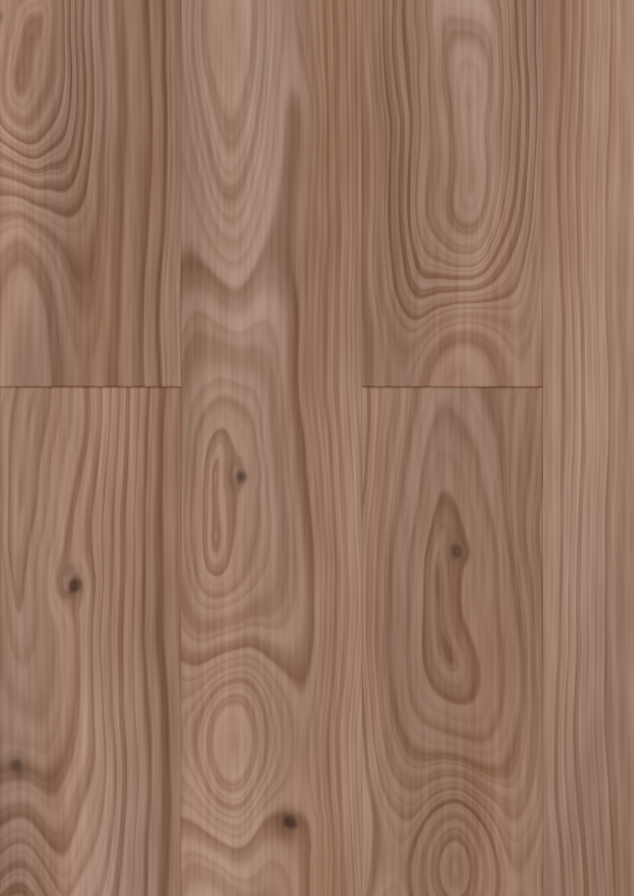
Reproduce this texture procedurally as a Shadertoy shader.

```glsl
// Brown wood planks with staggered joints: growth rings around a wandering heart
// are cut lengthwise into arches and straight grain, bent aside by dark knots.
// Layered sines warp the rings; stretched cellular noise makes the fine fibres.

const vec3 DARK_WOOD  = vec3(0.48, 0.34, 0.26);
const vec3 LIGHT_WOOD = vec3(0.67, 0.54, 0.47);
const vec3 KNOT_WOOD  = vec3(0.25, 0.17, 0.14);
const vec3 WARM_SHIFT = vec3(0.012, 0.0, -0.010);

const float PLANK_WIDTH  = 0.202;  // in canvas heights
const float PLANK_LENGTH = 1.3;
const float JOINT_HEIGHT = 0.568;
const float RING_COUNT   = 13.0;   // rings per plank width
const float RING_DEPTH   = 0.52;   // tone lost in late wood
const float BAND_DEPTH   = 0.30;
const float FIBRE_DEPTH  = 0.30;
const float KNOT_RADIUS  = 0.011;
const vec2  FIBRE_SCALE  = vec2(150.0, 9.0);

// Heart position of each column, in plank widths from its middle
const float HEART[4] = float[4](-0.38, -0.22, 0.03, 1.60);

float hash(vec2 p) {
    return fract(sin(dot(p, vec2(127.1, 311.7))) * 43758.5);
}

// Layered, rotated sines, roughly -1 to 1
float waves(vec2 p) {
    float sum = 0.0, amp = 0.5;
    for (int i = 0; i < 4; i++) {
        p = mat2(0.8, 0.6, -0.6, 0.8) * p * 1.7 + 1.3;
        sum += amp * sin(p.x + 1.3 * sin(p.y));
        amp *= 0.55;
    }
    return sum;
}

// Distance to the nearest scattered cell point
float cells(vec2 p) {
    vec2 id = floor(p), f = fract(p);
    float nearest = 2.0;
    for (int j = -1; j <= 1; j++)
    for (int i = -1; i <= 1; i++) {
        vec2 o = vec2(i, j);
        vec2 point = o + vec2(hash(id + o), hash(id + o + 57.3));
        nearest = min(nearest, length(point - f));
    }
    return nearest;
}

// Dark late-wood line: slow rise, quick fall, strength differs per ring
float ringLine(float phase, float seed) {
    float f = fract(phase);
    float line = smoothstep(0.25, 0.82, f) * (1.0 - smoothstep(0.82, 1.0, f));
    return line * mix(0.25, 1.2, hash(vec2(floor(phase), seed)));
}

void mainImage(out vec4 fragColor, in vec2 fragCoord) {
    vec2 uv = fragCoord / iResolution.y;
    float pixel = 1.0 / iResolution.y;

    // Plank layout
    float column = floor(uv.x / PLANK_WIDTH);
    float along = (uv.y - JOINT_HEIGHT) / PLANK_LENGTH + 0.5 * mod(column, 2.0);
    float row = floor(along);
    vec2 local = vec2(fract(uv.x / PLANK_WIDTH) - 0.5, uv.y);
    float seed = hash(vec2(column + 3.0, row + 7.0)) * 40.0;
    float heart = HEART[int(mod(column, 4.0))];

    // Knots push the grain aside
    vec2 grain = local;
    float knot = 0.0;
    float hasKnots = step(abs(heart), 0.5);
    for (int k = 0; k < 2; k++) {
        vec2 rnd = vec2(hash(vec2(seed, k)), hash(vec2(k, seed + 5.0)));
        vec2 centre = vec2(heart + 0.6 * (rnd.x - 0.3), fract(rnd.y + 0.5 * float(k)));
        vec2 d = (local - centre) * vec2(PLANK_WIDTH, 0.75);
        d += 0.003 * vec2(waves(uv * 60.0), waves(uv.yx * 50.0));
        float r = length(d) / KNOT_RADIUS;
        float size = hasKnots * mix(0.45, 1.0, rnd.x);
        grain.x -= 0.10 * size * exp(-0.10 * r * r) * d.x / (length(d) + 0.005);
        float whorl = 0.75 + 0.25 * sin(5.0 * r + 2.0 * waves(uv * 40.0));
        knot = max(knot, size * whorl * exp(-1.3 * r * r));
    }

    // Wavy near the heart, straight away from it
    float figure = exp(-9.0 * (grain.x - heart) * (grain.x - heart));
    grain.x += mix(0.035, 0.13, figure) * waves(vec2(grain.x * 2.5, grain.y * 4.5) + seed);

    // Growth rings cut at a changing depth give stacked arches
    float y = grain.y * 8.0 + seed;
    float depth = 0.32 + 0.34 * sin(y + 0.8 * sin(0.7 * y));
    float ring = length(vec2(grain.x - heart, depth * mix(0.25, 1.0, figure)));
    float phase = RING_COUNT * ring + 0.7 * sin(9.0 * ring + seed);
    float late = ringLine(phase, seed);
    float fine = ringLine(phase * 2.3 + 0.4, seed + 1.0);

    // Broad bands and fibres
    vec2 bandPoint = vec2(grain.x * 3.0, uv.y * 1.6) + seed;
    float band = waves(bandPoint);
    float fibre = cells(vec2(uv.x + 0.12 * grain.x * PLANK_WIDTH, uv.y) * FIBRE_SCALE) - 0.45;

    float tone = 0.80 + BAND_DEPTH * band + FIBRE_DEPTH * fibre;
    tone -= RING_DEPTH * late + 0.20 * fine;
    tone += 0.10 * (hash(vec2(seed, 2.0)) - 0.5);

    // Thin joints between planks
    float endGap = abs(along - floor(along + 0.5)) * PLANK_LENGTH;
    float sideGap = (0.5 - abs(local.x)) * PLANK_WIDTH;
    float seam = 1.0 - smoothstep(0.0006, 0.0012 + pixel, endGap);
    seam = max(seam, 0.35 * (1.0 - smoothstep(0.0004, 0.001 + pixel, sideGap)));
    tone -= 0.5 * seam;

    vec3 colour = mix(DARK_WOOD, LIGHT_WOOD, clamp(tone, -0.25, 1.2));
    colour += WARM_SHIFT * waves(bandPoint.yx * 1.3 + 9.0);
    colour = mix(colour, KNOT_WOOD, clamp(knot, 0.0, 0.9));
    fragColor = vec4(colour, 1.0);
}
```
